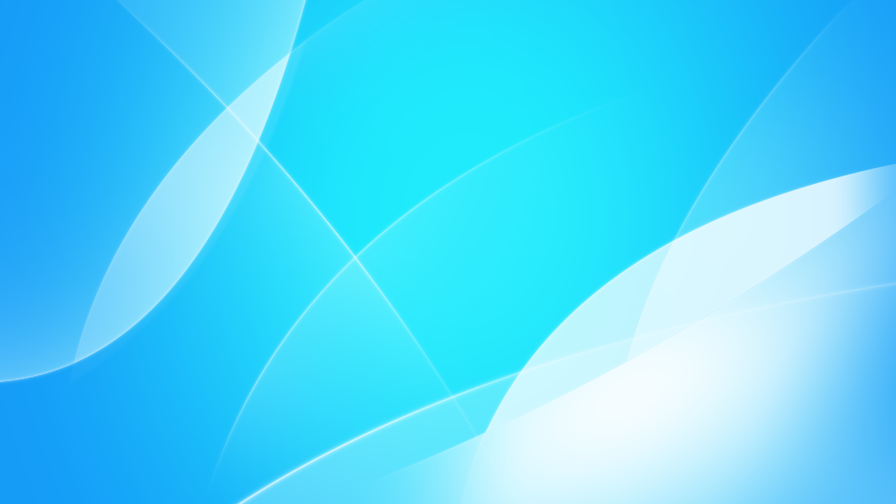
This background is drawn by a Shadertoy shader. Its source:

```glsl
// Draws overlapping translucent white leaves and thin light arcs on a cyan-blue glow.

const vec3 CYAN  = vec3(0.12, 0.92, 0.99);
const vec3 AZURE = vec3(0.08, 0.61, 0.97);
const vec3 ICE   = vec3(0.74, 0.97, 1.0);
const vec3 WHITE = vec3(0.96, 0.99, 1.0);

float cross2(vec2 a, vec2 b) { return a.x * b.y - a.y * b.x; }

// Parabolic arc from start to end: x = distance (positive inside), y = position along it.
vec2 arc(vec2 p, vec2 start, vec2 control, vec2 end) {
    vec2 e0 = start - control, e1 = end - control, q = p - control;
    float area = cross2(e0, e1);
    float a = cross2(q, e1) / area;
    float c = cross2(e0, q) / area;
    float b = 1.0 - a - c;
    vec2 gradA = vec2(e1.y, -e1.x) / area;
    vec2 gradC = vec2(-e0.y, e0.x) / area;
    vec2 grad = 4.0 * (a * gradC + c * gradA) + 2.0 * b * (gradA + gradC);
    return vec2((4.0 * a * c - b * b) / max(length(grad), 1e-4), c + 0.5 * b);
}

// Soft coverage of the inside of an arc.
float inside(vec2 curve, float blur) { return smoothstep(-blur, blur, curve.x); }

// Light that weakens inwards from the edge.
float innerGlow(vec2 curve, float reach) { return exp(-max(curve.x, 0.0) / reach); }

// Thin bright line along the edge.
float rim(vec2 curve, float width) { return exp(-abs(curve.x) / width); }

// Fades to zero at both ends of an arc.
float arch(float t) { return clamp(4.0 * t * (1.0 - t), 0.0, 1.0); }

// Rotated elliptical glow.
float glow(vec2 p, vec2 center, vec2 radius, float angle) {
    float s = sin(angle), c = cos(angle);
    vec2 q = p - center;
    q = vec2(c * q.x + s * q.y, c * q.y - s * q.x) / radius;
    return exp(-dot(q, q));
}

vec3 blend(vec3 color, vec3 light, float amount) { return mix(color, light, clamp(amount, 0.0, 1.0)); }

void mainImage(out vec4 fragColor, in vec2 fragCoord) {
    vec2 p = fragCoord / iResolution.y;
    float blur = 0.8 / iResolution.y;
    float line = 0.0022;

    // Arcs
    vec2 leftSail  = arc(p, vec2(0.606, 1.0), vec2(0.412, 0.278), vec2(0.0, 0.243));
    vec2 leafTop   = arc(p, vec2(0.741, 1.012), vec2(0.248, 0.699), vec2(0.144, 0.271));
    vec2 leafBase  = arc(p, vec2(0.610, 0.931), vec2(0.445, 0.363), vec2(0.046, 0.194));
    vec2 diagonal  = arc(p, vec2(0.231, 1.0), vec2(0.715, 0.565), vec2(1.023, 0.0));
    vec2 bigArc    = arc(p, vec2(0.405, 0.0), vec2(0.597, 0.634), vec2(1.412, 0.861));
    vec2 rightSail = arc(p, vec2(1.690, 1.0), vec2(1.336, 0.627), vec2(1.243, 0.282));
    vec2 petal     = arc(p, vec2(1.782, 0.676), vec2(1.081, 0.532), vec2(0.926, 0.046));
    vec2 fold      = arc(p, vec2(1.778, 0.623), vec2(1.287, 0.264), vec2(0.741, 0.046));
    vec2 sweep     = arc(p, vec2(0.475, 0.0), vec2(0.956, 0.310), vec2(1.778, 0.4375));

    float inSail  = inside(leftSail, blur);
    float inDiag  = inside(diagonal, blur);
    float inRight = inside(rightSail, blur);
    float inPetal = inside(petal, blur);
    float inSweep = inside(sweep, blur);
    float above   = inside(fold, blur);

    // Background
    float away = length((p - vec2(0.93, 0.57)) * vec2(0.88, 0.7));
    vec3 color = mix(CYAN, AZURE, smoothstep(0.1, 0.9, away));

    // Middle arc and diagonal
    float bigFade = smoothstep(0.0, 0.25, bigArc.y) * (1.0 - smoothstep(0.45, 0.95, bigArc.y));
    color = blend(color, ICE, 0.24 * inside(bigArc, blur) * innerGlow(bigArc, 0.2) * bigFade);
    float diagFade = smoothstep(0.22, 0.4, diagonal.y) * (1.0 - smoothstep(0.55, 0.95, diagonal.y));
    color = blend(color, ICE, 0.25 * inDiag * innerGlow(diagonal, 0.14) * diagFade);

    // Left sail and crossing leaf
    float sailLight = 0.42 * innerGlow(leftSail, 0.16) + 0.14 * (1.0 - inDiag);
    color = blend(color, ICE, inSail * sailLight);
    float inLeaf = inside(leafTop, blur) * inside(leafBase, 0.006);
    float leafFade = 1.0 - 0.6 * smoothstep(0.45, 1.0, leafTop.y);
    color = blend(color, WHITE, inLeaf * leafFade * mix(0.1, 0.52, inSail));
    float topFade = 1.0 - smoothstep(0.1, 0.4, leafTop.y);
    color = blend(color, ICE, 0.14 * inside(leafTop, blur) * innerGlow(leafTop, 0.08) * topFade);

    // Right sail and lower sweep
    color = blend(color, ICE, 0.3 * inRight * glow(p, vec2(1.435, 0.56), vec2(0.36), 0.0));
    color = blend(color, ICE, 0.36 * inSweep * (1.0 - smoothstep(0.55, 0.95, sweep.y)));

    // White petal above the fold, bright haze below it
    float petalLight = mix(0.74, 0.84, inRight) * (1.0 - 0.7 * smoothstep(1.64, 1.8, p.x));
    color = blend(color, WHITE, inPetal * above * petalLight);
    float haze = glow(p, vec2(1.25, 0.215), vec2(0.64, 0.31), 0.52);
    haze *= 1.0 - 0.7 * smoothstep(1.38, 1.75, p.x - 0.5 * p.y);
    float hazeLight = 0.92 * haze * smoothstep(0.68, 1.05, p.x);
    color = blend(color, WHITE, (1.0 - above) * (hazeLight + 0.08 * inPetal * haze));

    // Bright rims
    float diagRim = arch(diagonal.y) * (1.0 - 0.6 * smoothstep(0.5, 0.8, diagonal.y));
    color = blend(color, WHITE, 0.75 * rim(diagonal, line) * diagRim);
    color = blend(color, WHITE, 0.55 * rim(bigArc, line) * bigFade);
    color = blend(color, WHITE, 0.45 * rim(leftSail, line));
    color = blend(color, WHITE, 0.30 * rim(leafTop, line) * arch(leafTop.y));
    color = blend(color, WHITE, 0.35 * rim(rightSail, line) * arch(rightSail.y));
    color = blend(color, WHITE, 0.65 * rim(petal, line) * arch(petal.y));
    color = blend(color, WHITE, 0.40 * rim(fold, line) * arch(fold.y));
    color = blend(color, WHITE, 0.9 * rim(sweep, line * 1.4) * (1.0 - 0.7 * smoothstep(0.2, 0.7, sweep.y)));

    fragColor = vec4(color, 1.0);
}
```
